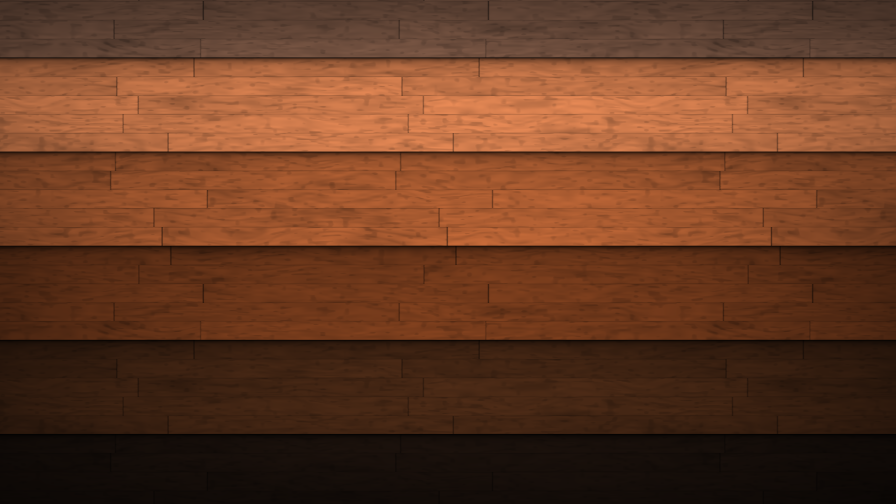
This texture is drawn by a Shadertoy shader. Its source:

```glsl
// Six overlapping wooden boards, from pale brown at the top to near black at the base.
// Each board holds five strips with staggered butt joints; warped, stretched noise
// makes the grain, then overlap shadows and a soft vignette light the whole.

const float BOARD_HEIGHT = 0.1868;   // all lengths in canvas heights
const float FIRST_EDGE = 0.138;
const float STRIPS = 5.0;
const float TILE_WIDTH = 1.209;      // the joint pattern repeats at this width
const float SECOND_JOINT = 0.468;    // place of the second joint in a tile

float hash(vec2 p) {
    vec3 q = fract(vec3(p.xyx) * 0.1031);
    q += dot(q, q.yzx + 33.33);
    return fract((q.x + q.y) * q.z);
}

float noise(vec2 p) {
    vec2 i = floor(p), f = fract(p);
    f = f * f * (3.0 - 2.0 * f);
    return mix(mix(hash(i), hash(i + vec2(1, 0)), f.x),
               mix(hash(i + vec2(0, 1)), hash(i + vec2(1, 1)), f.x), f.y);
}

float fbm(vec2 p) {
    float sum = 0.0, amp = 0.5;
    for (int i = 0; i < 3; i++) {
        sum += amp * noise(p);
        p = p * 2.03 + 17.0;
        amp *= 0.5;
    }
    return sum;
}

// Smooth dark line centred on zero distance
float line(float dist, float halfWidth, float pixel) {
    return 1.0 - smoothstep(halfWidth - pixel * 0.5, halfWidth + pixel, abs(dist));
}

vec3 boardColor(int board) {
    vec3 tones[6] = vec3[6](
        vec3(0.125, 0.080, 0.055), vec3(0.270, 0.150, 0.078),
        vec3(0.450, 0.225, 0.105), vec3(0.660, 0.355, 0.190),
        vec3(0.800, 0.475, 0.295), vec3(0.430, 0.305, 0.240));
    return tones[clamp(board, 0, 5)];
}

// Brightness of the grain at a point of one strip segment
float woodGrain(vec2 p, float seed) {
    vec2 q = p + vec2(seed * 37.0, seed * 19.0);
    float bend = fbm(q * vec2(5.0, 17.0));
    vec2 warped = q + vec2(0.0, 0.035 * bend);
    float rings = pow(0.5 + 0.5 * sin(warped.y * 260.0 + bend * 22.0), 3.0);
    float fibres = noise(warped * vec2(38.0, 230.0));
    float pores = smoothstep(0.62, 0.95, noise(warped * vec2(70.0, 190.0) + 9.0));
    float stain = smoothstep(0.52, 0.78, fbm(q * vec2(7.0, 28.0) + 51.0));
    return 1.04 + 0.13 * (fibres - 0.5) - 0.10 * rings * noise(q * 12.0)
         - 0.12 * pores - 0.17 * stain;
}

// Strips of one board; "fromTop" runs from 0 at its upper edge to 1 at its lower
float stripPattern(vec2 p, float fromTop, float kind, float pixel) {
    float row = fromTop * STRIPS;
    float strip = min(floor(row), STRIPS - 1.0);
    vec2 id = vec2(strip + 3.0, kind * 11.0 + 5.0);

    float shift = 0.18 + 0.19 * hash(id);
    float along = fract(p.x / TILE_WIDTH - shift);
    float segment = step(SECOND_JOINT, along);
    float seed = hash(id + vec2(7.0 + segment * 13.0, 2.0));

    float toJoint = min(min(along, 1.0 - along), abs(along - SECOND_JOINT)) * TILE_WIDTH;
    float toSeam = (row - round(row)) * BOARD_HEIGHT / STRIPS;
    float joint = line(toJoint, 0.0009, pixel) * (0.18 + 0.30 * hash(id + 23.0));
    float seam = line(toSeam, 0.0006, pixel) * (0.06 + 0.12 * noise(p * vec2(9.0, 1.0) + id));

    float tone = 0.95 + 0.10 * seed;
    vec2 local = vec2(along * TILE_WIDTH, fromTop * BOARD_HEIGHT);
    return tone * woodGrain(local, seed) * (1.0 - joint) * (1.0 - seam);
}

// Shadow below the overlapping board, and the dark gap between the two
float overlapShade(float fromTop, float pixel) {
    float depth = fromTop * BOARD_HEIGHT;
    float shadow = 0.42 * exp(-depth / 0.013) + 0.35 * exp(-depth / 0.003);
    float lip = smoothstep(0.0, pixel * 1.2, BOARD_HEIGHT - depth);
    float rise = mix(0.95, 1.05, fromTop);
    return (1.0 - shadow) * mix(0.45, 1.0, lip) * rise;
}

float vignette(vec2 uv) {
    vec2 d = uv - vec2(0.5, 0.62);
    float sides = 1.0 - mix(1.6, 0.85, smoothstep(0.45, 0.85, uv.y)) * d.x * d.x;
    float base = mix(0.55, 1.0, smoothstep(-0.03, 0.2, uv.y));
    float top = 1.0 - 0.22 * smoothstep(0.88, 1.0, uv.y);
    return sides * base * top;
}

void mainImage(out vec4 fragColor, in vec2 fragCoord) {
    vec2 uv = fragCoord / iResolution.xy;
    vec2 p = fragCoord / iResolution.y;
    float pixel = 1.0 / iResolution.y;

    float level = (p.y - FIRST_EDGE) / BOARD_HEIGHT;
    float board = floor(level) + 1.0;
    float fromTop = 1.0 - fract(level);

    vec3 color = boardColor(int(board));
    color *= stripPattern(p, fromTop, mod(board, 3.0), pixel);
    color *= overlapShade(fromTop, pixel) * vignette(uv);
    fragColor = vec4(clamp(color, 0.0, 1.0), 1.0);
}
```
